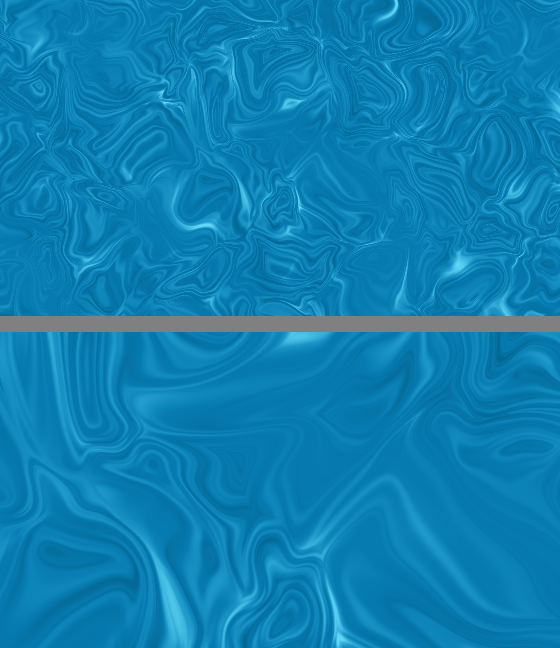
Top: the whole. Bottom: its middle third, enlarged.
A Shadertoy shader for this texture:

```glsl
const float CELLS_PER_HEIGHT = 4.9;
const vec3 DEEP = vec3(0.01, 0.40, 0.575);
const vec3 WATER = vec3(0.025, 0.485, 0.69);
const vec3 LIGHT = vec3(0.12, 0.60, 0.79);
const vec3 GLINT = vec3(0.38, 0.84, 0.96);

vec2 hash2(vec2 p) {
    vec3 q = fract(p.xyx * vec3(0.1031, 0.1030, 0.0973));
    q += dot(q, q.yzx + 33.33);
    return fract((q.xx + q.yz) * q.zy);
}

vec2 gradientAt(vec2 corner) {
    float angle = 6.2832 * hash2(corner).x;
    return vec2(cos(angle), sin(angle));
}

float gradientNoise(vec2 p) {
    vec2 i = floor(p), f = p - i;
    vec2 u = f * f * f * (f * (f * 6.0 - 15.0) + 10.0);
    vec2 e = vec2(1.0, 0.0);
    float low = mix(dot(gradientAt(i), f),
                    dot(gradientAt(i + e), f - e), u.x);
    float high = mix(dot(gradientAt(i + e.yx), f - e.yx),
                     dot(gradientAt(i + 1.0), f - 1.0), u.x);
    return mix(low, high, u.y);
}

// Bends the plane so that straight borders become wavy strands
vec2 warp(vec2 p, float frequency, float amount) {
    vec2 q = p * frequency;
    return p + amount * vec2(gradientNoise(q + 17.3), gradientNoise(q + 71.9));
}

// Rounded distance to the border of the nearest cell
float cellBorder(vec2 p, float sharpness) {
    vec2 cell = floor(p);
    float nearest = 0.0, others = 1e-30;
    for (int y = -2; y <= 2; y++) {
        for (int x = -2; x <= 2; x++) {
            vec2 id = cell + vec2(x, y);
            vec2 d = id + 0.1 + 0.8 * hash2(id + 50.0) - p;
            float weight = exp(-sharpness * dot(d, d));
            others += min(weight, nearest);
            nearest = max(weight, nearest);
        }
    }
    return 0.5 * log(nearest / others) / sharpness;
}

float band(float distance, float width) {
    float d = distance / width;
    return exp(-d * d);
}

// Brush strokes that follow the contours of a height field
float strokes(float height, vec2 p, float frequency, float along) {
    return gradientNoise(vec2(height * frequency, dot(p, vec2(0.8, 0.6)) * along));
}

vec3 waterColor(float tone) {
    vec3 color = mix(DEEP, WATER, smoothstep(-1.3, 0.1, tone));
    color = mix(color, LIGHT, clamp(tone, 0.0, 1.0));
    return mix(color, GLINT, clamp((tone - 1.0) / 1.2, 0.0, 1.0));
}

void mainImage(out vec4 fragColor, in vec2 fragCoord) {
    vec2 p = fragCoord / iResolution.y * CELLS_PER_HEIGHT + 20.0;
    vec2 q = warp(warp(p, 0.9, 0.6), 2.3, 0.24);

    // Fields that guide strands and strokes
    float border = max(cellBorder(q, 20.0), 0.0);
    float swirl = gradientNoise(q * 0.9 + 40.0);
    float height = border + 0.4 * swirl + 0.06 * gradientNoise(q * 3.1);
    float calm = smoothstep(-0.4, 0.0, gradientNoise(p * 0.6 + 9.0));
    float lit = smoothstep(-0.1, 0.38, gradientNoise(p * 0.95 + 130.0));
    float swirlLit = smoothstep(0.0, 0.4, gradientNoise(p * 0.85 + 210.0));

    // Embossed strokes, broad and fine, with dark creases
    float broad = strokes(height, q, 19.0, 2.2);
    float fine = strokes(height + 3.0, q, 36.0, 3.2);
    float crease = band(broad + 0.16, 0.08) * smoothstep(-0.15, 0.2, fine);
    float relief = 1.45 * broad + 1.15 * fine - 0.7 * crease;

    // Bright strands with soft streaked halos
    float halo = band(border, 0.13) * (0.2 + 0.8 * lit);
    float core = band(border, 0.034) * lit;
    float strand = band(swirl, 0.03) * swirlLit;
    float strandHalo = band(swirl, 0.11) * swirlLit;

    float tone = -0.03 + 0.16 * gradientNoise(p * 0.7 + 300.0);
    tone += relief * mix(0.3, 1.0, calm);
    tone += halo * (0.42 + 0.8 * broad) + 1.1 * core;
    tone += 0.22 * strandHalo + 0.8 * strand;

    fragColor = vec4(waterColor(tone), 1.0);
}
```
